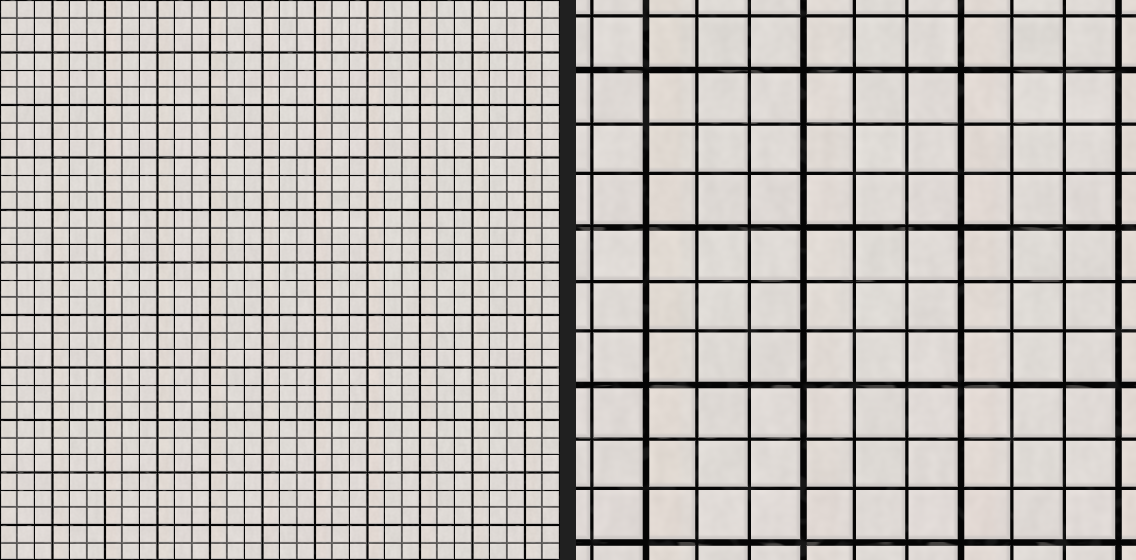
Left, the full canvas; right, a detail of the centre.
Reproduce this pattern procedurally as a Shadertoy shader.

```glsl
const float PERIOD = 48.0;       // three tiles; the canvas is 512 units high
const float CANVAS = 512.0;
const vec3 TILE = vec3(0.872, 0.853, 0.836);
const vec3 WARM = vec3(0.882, 0.848, 0.822);
const vec3 SHADE = vec3(0.80, 0.78, 0.77);
const vec3 INK = vec3(0.02);
const vec3 FADED_INK = vec3(0.085);
const vec3 SCUFF = vec3(0.33, 0.32, 0.31);

struct Band {
    float slot;       // 0, 1 or 2 within the period
    float id;         // running tile number
    float fromStart;  // distance from the line before
    float toEnd;      // distance to the line after
    float line;       // line coverage
};

float hash(vec2 p) {
    return fract(sin(dot(p, vec2(127.1, 311.7))) * 43758.5);
}

vec2 gradient(vec2 cell) {
    float angle = 6.28318 * hash(cell);
    return vec2(cos(angle), sin(angle));
}

float gradientNoise(vec2 p) {
    vec2 i = floor(p), f = fract(p);
    vec2 u = f * f * f * (f * (f * 6.0 - 15.0) + 10.0);
    vec2 e = vec2(1.0, 0.0);
    float a = dot(gradient(i), f);
    float b = dot(gradient(i + e.xy), f - e.xy);
    float c = dot(gradient(i + e.yx), f - e.yx);
    float d = dot(gradient(i + e.xx), f - e.xx);
    return mix(mix(a, b, u.x), mix(c, d, u.x), u.y);
}

// One axis: a 2-unit line at the period edge, 1-unit lines at thinA and thinB
Band ruling(float x, float thinA, float thinB, float pixel) {
    float t = mod(x, PERIOD);
    float slot = step(thinA, t) + step(thinB, t);
    float start = slot < 0.5 ? 1.0 : (slot < 1.5 ? thinA : thinB) + 0.5;
    float end = slot > 1.5 ? PERIOD - 1.0 : (slot < 0.5 ? thinA : thinB) - 0.5;
    float id = floor(x / PERIOD) * 3.0 + slot;
    float line = clamp(0.5 - min(t - start, end - t) / pixel, 0.0, 1.0);
    return Band(slot, id, t - start, end - t, line);
}

vec3 tileColor(vec2 p, Band col, Band row) {
    // Warm first column, with a paler strip on its right
    float strip = 1.0 - smoothstep(8.0, 11.0, col.fromStart);
    float warmth = col.slot < 0.5 ? 0.35 + 0.65 * strip : 0.0;
    vec3 color = mix(TILE, WARM, warmth * (0.5 + 0.5 * hash(vec2(col.id, 7.0))));

    // Faint tint by column, row and tile
    float tint = hash(vec2(col.id, 3.0)) + hash(vec2(row.id, 19.0)) - 1.0;
    color += tint * vec3(0.005, -0.003, 0.002);
    color += 0.012 * (hash(vec2(col.id, row.id)) - 0.5);

    // Cloudy vertical streaks
    color += 0.022 * gradientNoise(p * vec2(0.22, 0.08));
    color += 0.014 * gradientNoise(p * 0.37 + 31.0);

    // Light upper left edges, shaded lower right edges
    float lit = 1.0 - smoothstep(0.5, 2.5, min(col.fromStart, row.fromStart));
    float shaded = 1.0 - smoothstep(0.4, 1.6, min(col.toEnd, row.toEnd));
    color += 0.012 * lit;
    return mix(color, SHADE, 0.85 * shaded);
}

vec3 inkColor(vec2 p, Band col, Band row) {
    float fade = smoothstep(0.05, 0.4, gradientNoise(p * vec2(0.19, 0.23) + 57.0));
    vec3 color = mix(INK, FADED_INK, fade);

    // Scuffs along the underside of thick horizontal lines
    float thick = row.slot < 0.5 ? row.line : 0.0;
    float patchy = smoothstep(0.1, 0.4, gradientNoise(p * vec2(0.13, 0.31)));
    return mix(color, SCUFF, 0.8 * thick * patchy * (1.0 - col.line));
}

void mainImage(out vec4 fragColor, in vec2 fragCoord) {
    vec2 uv = fragCoord / iResolution.y;
    vec2 p = CANVAS * vec2(uv.x, 1.0 - uv.y);
    float pixel = CANVAS / iResolution.y;

    Band col = ruling(p.x, 15.5, 31.5, pixel);
    Band row = ruling(p.y, 16.5, 31.5, pixel);
    float line = max(col.line, row.line);

    vec3 color = mix(tileColor(p, col, row), inkColor(p, col, row), line);
    fragColor = vec4(color, 1.0);
}
```
